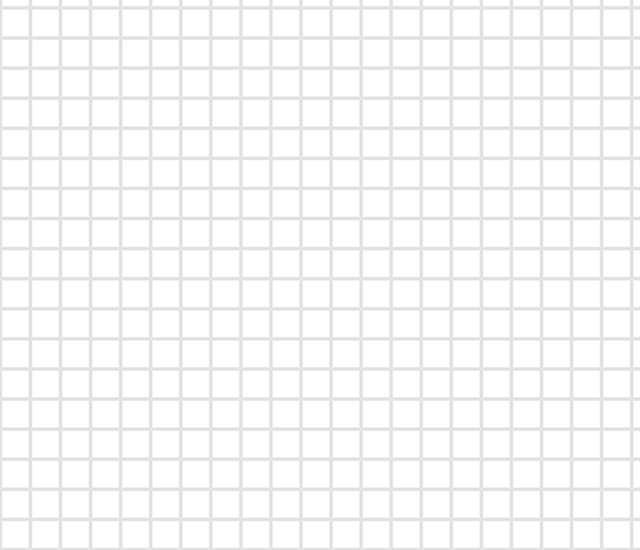
This pattern is drawn by a Shadertoy shader. Its source:

```glsl
// Plain squared paper: soft pale grey rules on white, evenly spaced both ways.
// Each axis is folded to the distance from its nearest rule; the two coverages
// are joined, with the crossings very slightly lighter than the rules.

const vec2  CELLS       = vec2(21.29, 18.28);   // repeats across and up the canvas
const vec2  FIRST_RULE  = vec2(0.013, 0.017);   // first rule, in cells from the lower left
const float RULE_WIDTH  = 0.115;                // in cells
const float EDGE_SOFT   = 0.032;                // half width of the edge blur, in cells
const float CROSS_FADE  = 0.15;                 // ink lost where rules cross
const vec3  PAPER_COLOR = vec3(1.0);
const vec3  RULE_COLOR  = vec3(0.88);

// Coverage of the vertical (x) and horizontal (y) rules
vec2 ruleCoverage(vec2 cellPos, vec2 pixelSize) {
    vec2 toRule = abs(fract(cellPos - FIRST_RULE + 0.5) - 0.5);
    vec2 soft = max(vec2(EDGE_SOFT), 0.5 * pixelSize);
    vec2 halfWidth = vec2(0.5 * RULE_WIDTH);
    return 1.0 - smoothstep(halfWidth - soft, halfWidth + soft, toRule);
}

void mainImage(out vec4 fragColor, in vec2 fragCoord) {
    vec2 pixelSize = CELLS / iResolution.xy;
    vec2 rules = ruleCoverage(fragCoord * pixelSize, pixelSize);

    // Union of both directions, faded at the crossings
    float ink = max(rules.x, rules.y) - CROSS_FADE * rules.x * rules.y;
    fragColor = vec4(mix(PAPER_COLOR, RULE_COLOR, ink), 1.0);
}
```
